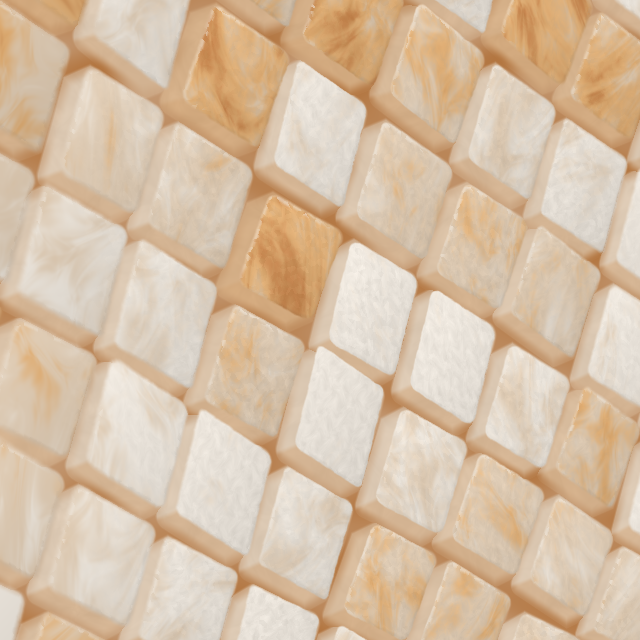
A Shadertoy shader for this texture:

```glsl
// Slanted rows of tumbled onyx mosaic cubes in cream, white and honey, seen at an angle.

vec2 hash2(vec2 p) {
    vec3 q = fract(vec3(p.xyx) * vec3(0.1031, 0.1030, 0.0973));
    q += dot(q, q.yzx + 33.33);
    return fract((q.xx + q.yz) * q.zy);
}

float cross2(vec2 a, vec2 b) { return a.x * b.y - a.y * b.x; }

// Layered, warped sines: cloudy mineral bands, roughly -1 to 1.
float clouds(vec2 p) {
    float sum = 0.0, weight = 0.5;
    for (int k = 0; k < 5; k++) {
        p = mat2(0.8, 0.6, -0.6, 0.8) * p * 1.65 + 0.8 * sin(p.yx * 1.2 + 1.7);
        sum += weight * sin(p.x) * cos(p.y * 0.8);
        weight *= 0.68;
    }
    return sum;
}

// Random value of the nearest scattered point, for crystal facets.
float facets(vec2 p) {
    vec2 base = floor(p), best = vec2(9.0, 0.0);
    for (int y = -1; y <= 1; y++)
    for (int x = -1; x <= 1; x++) {
        vec2 cell = base + vec2(x, y);
        vec2 rnd = hash2(cell + 71.0);
        float dist = length(cell + rnd - p);
        if (dist < best.x) best = vec2(dist, rnd.x);
    }
    return best.y;
}

float roundedBox(vec2 p, vec2 halfSize, float radius) {
    vec2 q = abs(p) - halfSize + radius;
    return length(max(q, 0.0)) + min(max(q.x, q.y), 0.0) - radius;
}

// Lattice coordinates: x along a row, y down to the next row, shrinking to the right.
vec2 toLattice(vec2 uv) {
    vec2 q = uv - vec2(0.452, 0.6055);
    vec2 along = vec2(0.1326, -0.0853), down = vec2(-0.0508, -0.1836);
    float shrink = 0.0244;
    float i = cross2(q, down) / cross2(along - shrink * q, down);
    float j = dot(q * (1.0 + shrink * i) - i * along, down) / dot(down, down);
    return vec2(i, j);
}

void mainImage(out vec4 fragColor, in vec2 fragCoord) {
    vec2 uv = fragCoord / iResolution.y;
    vec2 lattice = toLattice(uv);
    float chips = clouds(uv * 80.0);

    // Nearest front face, and nearest cube body swept from its face to the lower left.
    vec2 sweep = vec2(-0.027, 0.030), facePos, faceCell, sidePos, sideCell, sideHalf;
    vec2 cut = normalize(vec2(sweep.y, -sweep.x));
    float faceDist = 9.0, sideDist = 9.0;
    for (int y = -1; y <= 1; y++)
    for (int x = -1; x <= 1; x++) {
        vec2 cell = floor(lattice + 0.5) + vec2(x, y);
        vec2 rnd = hash2(cell + 40.0), rnd2 = hash2(cell + 93.0);
        vec2 halfSize = vec2(0.0685, 0.0820) - vec2(0.006, 0.006) * rnd.yx;
        vec2 p = (lattice - cell) * vec2(0.155, 0.188) - (rnd2 - 0.5) * vec2(0.010, 0.012);
        p.x += p.y * (rnd.x - 0.35) * 0.14;
        p.y += p.x * (rnd2.y - 0.5) * 0.14;
        float face = roundedBox(p, halfSize, 0.009 + 0.008 * rnd2.x) + 0.0012 * chips;
        vec2 q = p - 0.5 * sweep;
        float body = roundedBox(q, halfSize + 0.5 * abs(sweep), 0.014);
        body = max(body, abs(dot(q, cut)) - dot(halfSize, cut) + 0.003);
        if (face < faceDist) { faceDist = face; facePos = p; faceCell = cell; }
        if (body < sideDist) { sideDist = body; sidePos = p; sideCell = cell; sideHalf = halfSize; }
    }

    // Shallow focus: softer toward the left and right sides.
    float focus = (uv.x - 0.6) * (uv.x - 0.6);
    float soft = 0.0017 + 0.018 * focus;
    float crisp = 1.0 - smoothstep(0.05, 0.30, focus);

    // Stone of the face: pale to honey, with soft streaks and faint crystals.
    vec2 rnd = hash2(faceCell + 40.0), rnd2 = hash2(faceCell + 93.0);
    vec2 seed = rnd * 60.0;
    float bias = 0.32 * (uv.y - uv.x);
    float warmth = 0.04 + 0.98 * rnd.x + bias;
    float tilt = (rnd2.x - 0.5) * 1.2;
    vec2 grain = mat2(cos(tilt), sin(tilt), -sin(tilt), cos(tilt)) * facePos;
    float band = clouds(grain * vec2(30.0, 15.0) + seed);
    float fine = clouds(grain * vec2(150.0, 90.0) + seed.yx);
    float facet = facets(facePos * 110.0 + seed + 0.7 * band);
    float tone = warmth + 0.30 * band + 0.08 * fine * crisp;
    vec3 face = mix(vec3(0.90, 0.875, 0.84), vec3(0.845, 0.77, 0.68), smoothstep(0.15, 0.65, tone));
    face = mix(face, vec3(0.85, 0.66, 0.44), smoothstep(0.64, 1.05, tone));
    face = mix(face, vec3(0.72, 0.46, 0.25), 0.85 * smoothstep(1.0, 1.3, tone));
    face += crisp * (0.032 * fine + 0.035 * (facet - 0.5) * rnd2.y) + 0.03 * (rnd2.x - 0.5);
    face *= 1.0 + 0.45 * (-facePos.x - 0.5 * facePos.y);

    // Pale crushed rim, strongest on the left and upper edges.
    float rim = smoothstep(-0.007, -0.001, faceDist + 0.005 * (facet - 0.5));
    float lit = smoothstep(-0.05, 0.06, -facePos.x - 0.6 * facePos.y);
    face = mix(face, vec3(0.94, 0.91, 0.87), rim * (0.1 + 0.5 * lit) * (0.4 + 0.6 * facet));
    face -= 0.05 * rim * (1.0 - lit);

    // Translucent sides: pale on the left, warmer below, tinted by the stone.
    vec2 beyond = vec2(-sidePos.x, sidePos.y) - sideHalf;
    float below = smoothstep(-0.006, 0.006, beyond.y - beyond.x);
    float sideWarmth = hash2(sideCell + 40.0).x + bias;
    vec3 sideColor = mix(vec3(0.86, 0.785, 0.70), vec3(0.83, 0.705, 0.575), below);
    sideColor = mix(sideColor, vec3(0.82, 0.64, 0.45), 0.7 * smoothstep(0.5, 1.1, sideWarmth));
    sideColor += 0.022 * clouds(uv * 34.0);

    // Joints glow amber in broken stretches, deepest where cubes leave a gap.
    float patchy = 0.5 + 0.5 * sin(uv.x * 21.0 + 3.0 * sin(uv.y * 17.0)) * sin(uv.y * 25.0 + uv.x * 9.0);
    float shade = smoothstep(-0.016, 0.004, sideDist) * mix(0.45, 0.85, below) * (0.55 + 0.6 * patchy);
    shade = max(shade, smoothstep(-0.003, 0.005, sideDist));
    vec3 jointColor = mix(vec3(0.76, 0.59, 0.44), vec3(0.70, 0.46, 0.25), patchy);
    vec3 color = mix(sideColor, jointColor, clamp(shade, 0.0, 1.0));

    color = mix(color, face, smoothstep(soft, -soft, faceDist));
    fragColor = vec4(clamp(color, 0.0, 1.0), 1.0);
}
```
